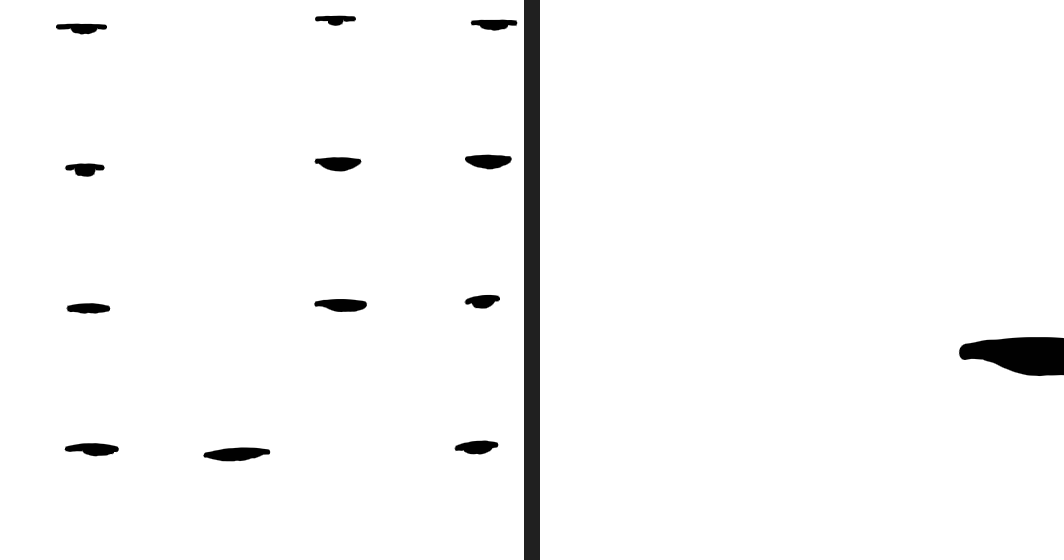
Left, the full canvas; right, a detail of the centre.
Give the GLSL for this pattern, as a Shadertoy shader.

```glsl
// Sparse rows of flat black ink marks, each a thin bar with a keel, on white.

const vec2 CANVAS = vec2(720.0, 768.0);  // virtual canvas, y measured from the top
const int ROWS = 4;
const int COLUMNS = 3;
const float ROW_PITCH = 192.0;
const float TIP_RADIUS = 3.2;
const vec3 PAPER = vec3(1.0);
const vec3 INK = vec3(0.005);

// Per-row mark proportions, one component per column.
const vec3 HALF_SPAN[4] = vec3[4](
    vec3(35.0, 28.0, 32.0), vec3(27.0, 32.0, 32.0),
    vec3(30.0, 36.0, 24.0), vec3(37.0, 46.0, 30.0));
const vec3 KEEL_DEPTH[4] = vec3[4](
    vec3(6.5, 6.0, 7.0), vec3(9.0, 10.5, 10.5),
    vec3(3.5, 8.0, 8.0), vec3(6.0, 6.5, 7.0));
const vec3 KEEL_RATIO[4] = vec3[4](
    vec3(0.5, 0.38, 0.6), vec3(0.52, 0.9, 1.0),
    vec3(1.0, 0.9, 0.65), vec3(0.57, 0.85, 0.65));
const vec3 KEEL_SHIFT[4] = vec3[4](
    vec3(0.1, 0.0, 0.0), vec3(0.0, 0.05, 0.0),
    vec3(0.0, 0.2, 0.05), vec3(0.25, -0.05, 0.05));

float hash(vec2 p) {
    return fract(sin(dot(p, vec2(127.1, 311.7))) * 43758.5453);
}

// Smooth one-dimensional noise, centred on zero.
float noise(float x, float seed) {
    float i = floor(x);
    float f = smoothstep(0.0, 1.0, x - i);
    return mix(hash(vec2(i, seed)), hash(vec2(i + 1.0, seed)), f) - 0.5;
}

// Columns lean and bow gently; the last middle mark strays to the left.
vec2 markCentre(int row, int column) {
    float r = float(row);
    vec3 x = vec3(112.0, 461.0, 679.0) + r * vec3(4.7, 3.5, -8.0);
    vec3 y = vec3(37.0, 26.0, 31.5) + r * vec3(1.0, 3.5, -9.0);
    y.z += 3.6 * r * r;
    vec2 stray = (row == 3 && column == 1) ? vec2(-146.0, 10.0) : vec2(0.0);
    return vec2(x[column], y[column] + ROW_PITCH * r) + stray;
}

// Bar with a crowned top, rounded tips and a keel below; q.y points down.
float markDistance(vec2 q, float span, float crown, float depth,
                   float keelRatio, float keelShift, float tilt, float seed) {
    float u = clamp(q.x / span, -1.0, 1.0);
    q.y += tilt * u;

    float tip = clamp((abs(q.x) - span + TIP_RADIUS) / TIP_RADIUS, 0.0, 1.0);
    float edge = TIP_RADIUS * sqrt(1.0 - tip * tip);

    // Narrow keels are blunt, wide ones taper.
    float k = (u - keelShift) / keelRatio;
    float bluntness = mix(0.35, 1.0, smoothstep(0.5, 0.9, keelRatio));
    float keel = depth * pow(max(1.0 - k * k, 0.0), bluntness);

    float above = edge + crown * (1.0 - u * u) + 0.6 * noise(q.x / 6.0, seed);
    float below = edge + keel + 1.4 * noise(q.x / 5.0, seed + 20.0);
    return max(max(-q.y - above, q.y - below), abs(q.x) - span);
}

void mainImage(out vec4 fragColor, in vec2 fragCoord) {
    vec2 p = fragCoord / iResolution.xy * CANVAS;
    p.y = CANVAS.y - p.y;

    float d = CANVAS.y;
    for (int row = 0; row < ROWS; row++) {
        for (int column = 0; column < COLUMNS; column++) {
            float crown = 1.2 + 1.3 * float(row);
            float tilt = row * column >= 3 ? 2.4 : 0.0;
            float seed = float(row * COLUMNS + column);
            d = min(d, markDistance(p - markCentre(row, column),
                HALF_SPAN[row][column], crown, KEEL_DEPTH[row][column],
                KEEL_RATIO[row][column], KEEL_SHIFT[row][column], tilt, seed));
        }
    }

    // Antialiased ink coverage.
    float softness = max(fwidth(d), 0.5 * CANVAS.y / iResolution.y);
    float ink = clamp(0.5 - d / softness, 0.0, 1.0);
    fragColor = vec4(mix(PAPER, INK, ink), 1.0);
}
```
